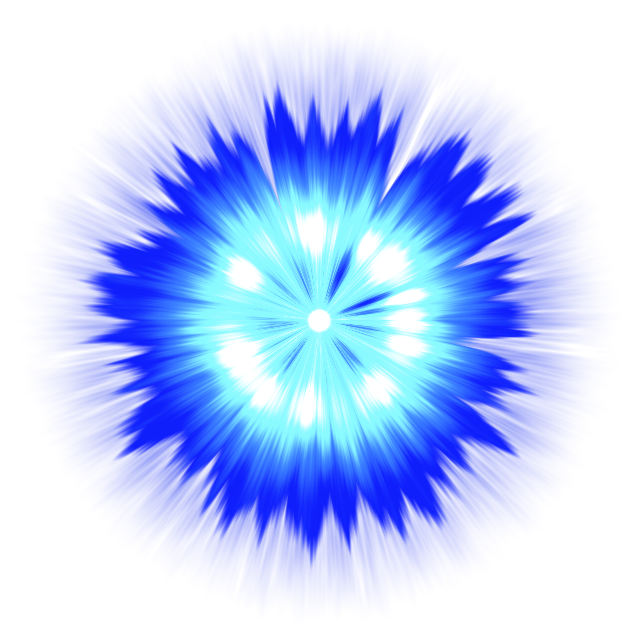
Write a three.js fragment shader that draws this background.

```glsl
// Radiant blue starburst with a white-hot ring, pointed petals and a pale streaked halo.
varying vec2 vUv;

const float TAU = 6.283185;
const vec2 CENTER = vec2(0.499, 0.499);

// Colours
const vec3 PAPER = vec3(1.0);
const vec3 HALO_BLUE = vec3(0.34, 0.40, 0.95);
const vec3 DEEP_BLUE = vec3(0.06, 0.12, 0.99);
const vec3 MID_BLUE = vec3(0.22, 0.48, 1.0);
const vec3 CYAN = vec3(0.54, 0.98, 1.0);

// Radii in canvas units
const float CORE_RADIUS = 0.014;
const float RING_RADIUS = 0.137;
const float RING_WIDTH = 0.034;
const float HALO_RADIUS = 0.478;

// Petals
const float PETAL_COUNT = 46.0;
const float PETAL_LOW = 0.318;
const float PETAL_HIGH = 0.362;
const float PETAL_SLOPE = 0.10;
const float GAP_DEPTH = 0.105;

// Directions in radians, counterclockwise from the right
const vec4 GAPS_A = vec4(1.90, 1.09, 0.37, -0.16);
const vec4 GAPS_B = vec4(-2.97, -2.42, 2.63, -0.50);
const vec4 HOT_A = vec4(1.64, 1.05, 0.67, 0.29);
const vec4 HOT_B = vec4(0.02, -0.30, -0.87, -1.70);
const vec4 HOT_C = vec4(-2.24, -2.62, 2.60, -2.78);
const vec4 DARK_A = vec4(1.14, 0.36, -0.91, -2.20);
const vec4 DARK_B = vec4(2.49, 1.88, -0.15, -3.02);

vec2 hash2(vec2 p) {
  vec2 k = vec2(dot(p, vec2(127.1, 311.7)), dot(p, vec2(269.5, 183.3)));
  return fract(sin(k) * 43758.5);
}

// Smallest signed angles to four directions
vec4 turn(float angle, vec4 dirs) {
  return mod(vec4(angle) - dirs + 0.5 * TAU, TAU) - 0.5 * TAU;
}

float lobes(float angle, vec4 dirs, float width) {
  vec4 d = turn(angle, dirs) / width;
  return dot(exp(-d * d), vec4(1.0));
}

float wedges(float angle, vec4 dirs, float width) {
  return dot(max(1.0 - abs(turn(angle, dirs)) / width, 0.0), vec4(1.0));
}

// Cellular noise stretched along the rays, wrapped around the circle
float streaks(float angle, float r, float count, float rate) {
  vec2 p = vec2(angle / TAU * count, r * rate);
  vec2 base = floor(p);
  float nearest = 2.0;
  for (int j = -1; j <= 1; j++) {
    for (int i = -1; i <= 1; i++) {
      vec2 cell = base + vec2(float(i), float(j));
      vec2 id = vec2(mod(cell.x, count), cell.y + count);
      nearest = min(nearest, length(cell + hash2(id) - p));
    }
  }
  return 1.0 - 2.0 * nearest;
}

// Outline made of pointed petals with uneven heights
float petalEdge(float angle) {
  float u = angle / TAU * PETAL_COUNT;
  float edge = 0.0;
  for (int i = -1; i <= 1; i++) {
    float cell = floor(u) + float(i);
    vec2 rnd = hash2(vec2(mod(cell, PETAL_COUNT), 7.0));
    float away = abs(u - cell - 0.2 - 0.6 * rnd.x);
    edge = max(edge, mix(PETAL_LOW, PETAL_HIGH, rnd.y) - PETAL_SLOPE * away);
  }
  float gaps = wedges(angle, GAPS_A, 0.085) + 0.45 * wedges(angle, GAPS_B, 0.08);
  return edge - GAP_DEPTH * gaps;
}

vec3 heatColor(float heat) {
  vec3 c = mix(DEEP_BLUE, MID_BLUE, smoothstep(0.0, 0.36, heat));
  c = mix(c, CYAN, smoothstep(0.30, 0.66, heat));
  return mix(c, PAPER, smoothstep(0.70, 1.0, heat));
}

void main() {
  vec2 p = vUv - CENTER;
  float r = length(p);
  float angle = atan(p.y, p.x + 1e-6);

  float broad = streaks(angle, r, 52.0, 4.0);
  float fine = streaks(angle, r, 150.0, 7.0);
  float hair = streaks(angle, r, 330.0, 10.0);
  float grain = (0.5 * broad + 0.3 * fine + 0.2 * hair) * smoothstep(0.0, 0.05, r);

  // Heat: outward falloff, hot patches on the ring, dark inner rays, core
  float heat = 0.62 * (1.0 - smoothstep(0.15, 0.30, r));
  heat += 0.30 * grain * (1.0 - 0.5 * smoothstep(0.2, 0.36, r));
  float ringDist = (r - RING_RADIUS) / RING_WIDTH;
  float hot = lobes(angle, HOT_A, 0.14) + lobes(angle, HOT_B, 0.13) + lobes(angle, HOT_C, 0.15);
  heat += exp(-ringDist * ringDist) * (0.10 + 0.42 * min(hot, 1.2));
  float dark = lobes(angle, DARK_A, 0.15) + 0.75 * lobes(angle, DARK_B, 0.13);
  heat -= 0.27 * dark * smoothstep(0.012, 0.05, r) * (1.0 - smoothstep(0.07, 0.15, r));
  heat -= 0.28 * lobes(angle, vec4(DARK_A.xy, 1.20, 0.16), 0.045) * smoothstep(0.03, 0.08, r) * (1.0 - smoothstep(0.13, 0.20, r));
  heat += 0.25 * exp(-r / 0.03) + 1.2 * exp(-pow(r / CORE_RADIUS, 4.0));

  // Pale halo fading to paper
  float fade = 1.0 - smoothstep(0.30, HALO_RADIUS, r + 0.02 * fine);
  float halo = fade * clamp(0.30 + 0.28 * broad + 0.24 * fine + 0.16 * hair, 0.0, 1.0);
  vec3 color = mix(PAPER, HALO_BLUE, halo);

  // Petal body with a feathered rim
  float rim = petalEdge(angle) - r + 0.016 * fine + 0.010 * hair;
  color = mix(color, heatColor(heat), smoothstep(-0.028, 0.016, rim));

  gl_FragColor = vec4(color, 1.0);
}
```
